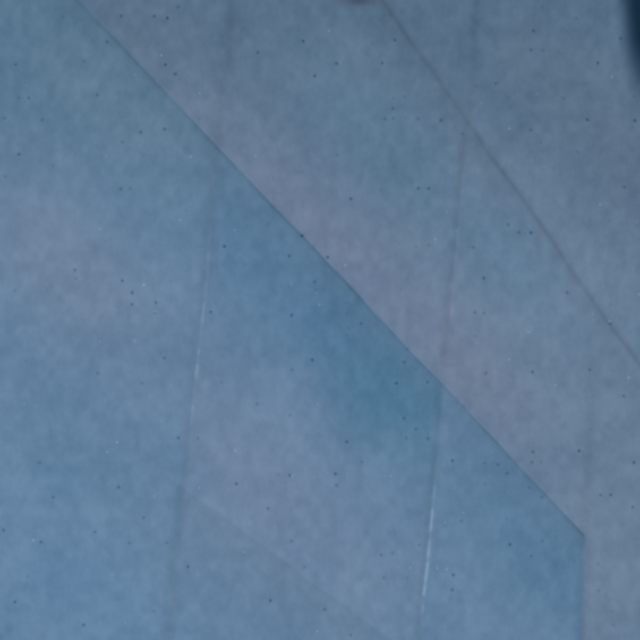
Reproduce this texture procedurally as a three.js fragment shader.

```glsl
// Blue-grey cloth crossed by shallow diagonal folds and steep seams.
// Soft colour pools are mixed over a base, folds shade their lower side,
// then faint seam glints, mottled noise, specks and a dark corner are added.
varying vec2 vUv;

float hash(vec2 p) {
  vec3 q = fract(vec3(p.xyx) * 0.1031);
  q += dot(q, q.yzx + 33.33);
  return fract((q.x + q.y) * q.z);
}

float noise(vec2 p) {
  vec2 i = floor(p), f = fract(p);
  f = f * f * (3.0 - 2.0 * f);
  return mix(mix(hash(i), hash(i + vec2(1, 0)), f.x),
             mix(hash(i + vec2(0, 1)), hash(i + vec2(1, 1)), f.x), f.y);
}

float fbm(vec2 p) {
  float sum = 0.0, gain = 0.5;
  for (int i = 0; i < 4; i++) {
    sum += gain * noise(p);
    p = mat2(1.6, 1.2, -1.2, 1.6) * p + 7.3;
    gain *= 0.5;
  }
  return sum - 0.47;
}

// Soft ellipse whose long axis runs down to the right
float pool(vec2 p, float x, float y, float along, float across) {
  p -= vec2(x, y);
  vec2 q = vec2(p.x - p.y, p.x + p.y) * 0.71 / vec2(along, across);
  return exp(-dot(q, q));
}

// Signed distance to a sloped fold, positive above it
float fold(vec2 p, vec2 start, float slope) {
  return (p.y - start.y - slope * (p.x - start.x)) / sqrt(1.0 + slope * slope);
}

float line(float d, float width) {
  return exp(-d * d / (width * width));
}

// Shade that starts at a fold and fades away below it
float shade(float d, float reach) {
  return (1.0 - smoothstep(-0.003, 0.003, d)) * exp(min(d, 0.0) / reach);
}

float span(float a, float b, float x) {
  return smoothstep(a - 0.05, a + 0.05, x) * (1.0 - smoothstep(b - 0.05, b + 0.05, x));
}

// Scattered small smudges, one per chosen cell
float specks(vec2 p, float count, float share) {
  vec2 id = floor(p * count);
  vec2 spot = 0.3 + 0.4 * vec2(hash(id + 3.1), hash(id + 8.7));
  vec2 d = fract(p * count) - spot;
  return step(hash(id + 1.7), share) * hash(id + 5.9) * exp(-dot(d, d) * 45.0);
}

void main() {
  vec2 p = vUv;
  vec2 w = p + 0.004 * (vec2(noise(p * 16.0), noise(p * 16.0 + 40.0)) - 0.5);
  float mainFold = fold(w, vec2(0.124, 1.0), -1.058);
  float upperFold = fold(w, vec2(0.612, 0.98), -1.42);
  float lowerFold = fold(w, vec2(0.0, 0.447), -0.73);
  float seamA = w.x - 0.264 - 0.1 * w.y;
  float seamB = w.x - 0.655 - 0.094 * w.y;
  float seamC = w.x - 0.906 - 0.05 * w.y;
  float rightA = smoothstep(-0.005, 0.005, seamA);
  float rightB = smoothstep(-0.004, 0.004, seamB);
  float rightC = smoothstep(-0.005, 0.005, seamC);
  float above = max(smoothstep(-0.003, 0.003, mainFold), rightC);
  float below = 1.0 - above;
  float middle = below * rightA * (1.0 - rightB);

  // Pools of colour on each side of the main fold
  vec3 low = mix(vec3(0.385, 0.505, 0.62), vec3(0.345, 0.465, 0.565), smoothstep(0.45, 1.0, p.y));
  low = mix(low, vec3(0.43, 0.51, 0.615), 0.9 * pool(p, 0.1, 0.59, 0.22, 0.1));
  low = mix(low, vec3(0.39, 0.495, 0.59), 0.7 * pool(p, 0.13, 0.87, 0.16, 0.06));
  low = mix(low, vec3(0.385, 0.515, 0.65), 0.6 * pool(p, 0.12, 0.06, 0.3, 0.15));
  vec3 high = mix(vec3(0.405, 0.492, 0.59), vec3(0.35, 0.445, 0.535), smoothstep(0.5, 1.0, p.y));
  high = mix(high, vec3(0.43, 0.49, 0.595), 0.8 * pool(p, 0.5, 0.65, 0.28, 0.07));
  high = mix(high, vec3(0.36, 0.475, 0.575), 0.7 * pool(p, 0.6, 0.79, 0.2, 0.08));
  high = mix(high, vec3(0.375, 0.49, 0.595), 0.7 * pool(p, 0.8, 0.59, 0.12, 0.06));
  high = mix(high, vec3(0.425, 0.485, 0.58), 0.6 * pool(p, 0.75, 0.4, 0.16, 0.06));
  high = mix(high, vec3(0.345, 0.425, 0.515), 0.7 * pool(p, 0.98, 0.74, 0.22, 0.1));
  vec3 col = mix(low, high, above);

  // The central panel: blue and teal under the fold, paler at its foot
  col = mix(col, vec3(0.425, 0.51, 0.62), 0.9 * middle * pool(p, 0.42, 0.24, 0.3, 0.13));
  col = mix(col, vec3(0.32, 0.46, 0.59), 0.75 * middle * pool(p, 0.47, 0.53, 0.26, 0.085));
  col = mix(col, vec3(0.285, 0.46, 0.57), 0.7 * middle * pool(p, 0.61, 0.38, 0.11, 0.07));
  col = mix(col, vec3(0.325, 0.465, 0.59), 0.75 * below * rightB * pool(p, 0.86, 0.13, 0.2, 0.07));

  // Shade beneath the folds and beside the seams
  float wear = 0.5 + noise(p * 22.0);
  col *= 1.0 - below * (0.06 * shade(mainFold, 0.045) + 0.07 * wear * line(mainFold, 0.005));
  col *= 1.0 - 0.05 * shade(upperFold, 0.025) - 0.06 * wear * line(upperFold, 0.005);
  col *= 1.0 - 0.04 * shade(lowerFold, 0.06) * smoothstep(0.2, 0.3, p.x);
  col *= 1.0 - 0.05 * wear * (line(seamA + 0.003, 0.01) + line(seamB + 0.003, 0.007));
  col *= 1.0 - 0.05 * line(seamC, 0.01) * (1.0 - smoothstep(0.3, 0.5, p.y));

  // Broken pale glints along the seams
  float broken = smoothstep(0.35, 0.85, noise(vec2(3.0, p.y * 80.0)));
  float glint = 0.6 * line(seamA - 0.002, 0.003) * span(0.35, 0.62, p.y);
  glint += line(seamB - 0.002, 0.003) * (span(0.05, 0.25, p.y) + 0.3 * span(0.5, 0.75, p.y));
  col += 0.1 * glint * (0.3 + 0.7 * broken);

  // Mottling, grain and specks
  col += 0.06 * fbm(p * 11.0) * vec3(1.0, 0.75, 0.65) + 0.065 * fbm(p * vec2(75.0, 60.0));
  col -= 0.11 * specks(p, 56.0, 0.07);
  col += 0.07 * specks(p + 0.71, 70.0, 0.02);

  // Dark upper right corner and a small notch on the top edge
  float corner = smoothstep(0.955, 0.995, p.x + 0.12 * (p.y - 1.0)) * smoothstep(0.8, 0.95, p.y);
  col = mix(col, vec3(0.06, 0.15, 0.23), 0.92 * corner);
  vec2 notch = (p - vec2(0.56, 1.0)) / vec2(0.025, 0.009);
  col = mix(col, vec3(0.24, 0.29, 0.36), 0.7 * exp(-dot(notch, notch)));
  gl_FragColor = vec4(col, 1.0);
}
```
